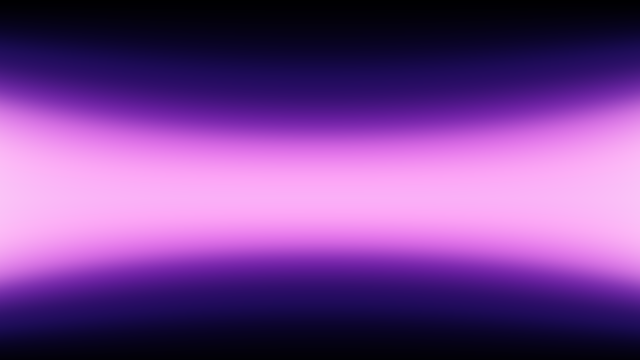
Reproduce this background procedurally as a Shadertoy shader.

```glsl
const int STOPS = 9;

// Glow colours, evenly spaced from the bright core to the dark rim
const vec3 GLOW[STOPS] = vec3[STOPS](
    vec3(0.98, 0.69, 0.97),
    vec3(0.975, 0.615, 0.955),
    vec3(0.84, 0.41, 0.89),
    vec3(0.47, 0.15, 0.67),
    vec3(0.22, 0.065, 0.45),
    vec3(0.11, 0.04, 0.33),
    vec3(0.042, 0.016, 0.165),
    vec3(0.014, 0.006, 0.06),
    vec3(0.0, 0.0, 0.005)
);

vec3 glowStop(int index) {
    return GLOW[clamp(index, 0, STOPS - 1)];
}

// Catmull-Rom blend through the colour stops
vec3 glowRamp(float t) {
    float position = clamp(t, 0.0, 1.0) * float(STOPS - 1);
    int i = int(position);
    float f = position - float(i);
    vec3 a = glowStop(i - 1);
    vec3 b = glowStop(i);
    vec3 c = glowStop(i + 1);
    vec3 d = glowStop(i + 2);
    return b + 0.5 * f * (c - a + f * (2.0 * a - 5.0 * b + 4.0 * c - d
             + f * (3.0 * (b - c) + d - a)));
}

// Height away from the core line, scaled separately above and below it
float bandDistance(float y, float core, float reachUp, float reachDown) {
    float offset = y - core;
    return abs(offset) / (offset > 0.0 ? reachUp : reachDown);
}

// Widens the middle of the falloff while keeping both of its ends fixed
float flare(float d, float amount) {
    return d - amount * d * max(1.0 - d, 0.0);
}

void mainImage(out vec4 fragColor, in vec2 fragCoord) {
    vec2 uv = fragCoord / iResolution.xy;
    float side = 2.0 * uv.x - 1.0;
    float spread = side * side;

    // Horizontal beam that opens toward both sides
    float distanceToCore = bandDistance(uv.y, 0.449, 0.551, 0.475);
    vec3 color = glowRamp(flare(distanceToCore, 0.71 * spread));

    // Pale haze near the side edges
    color.g += 0.08 * spread * spread * color.r;

    fragColor = vec4(clamp(color, 0.0, 1.0), 1.0);
}
```
